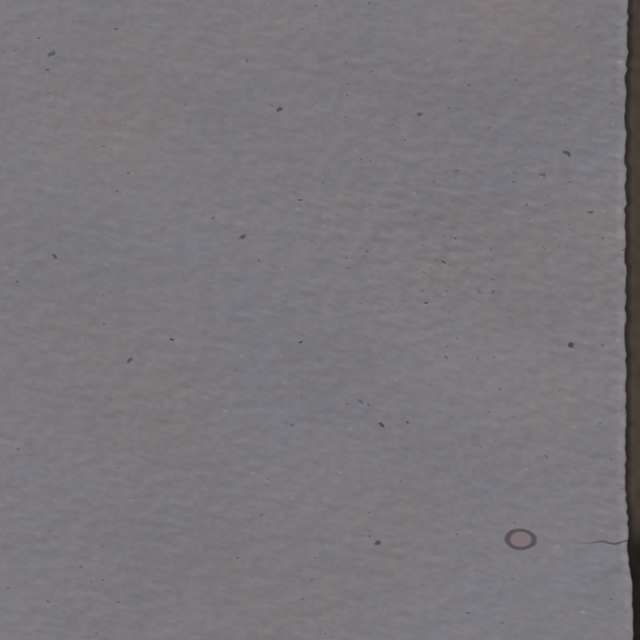
This texture is drawn by a WebGL 1 fragment shader. Its source:

```glsl
precision highp float;

uniform vec2 u_resolution;

const vec3 PLASTER = vec3(0.481, 0.468, 0.486);
const vec3 PIT_COLOR = vec3(0.25, 0.235, 0.25);
const vec3 GAP_LIGHT = vec3(0.275, 0.242, 0.215);
const vec3 GAP_DARK = vec3(0.19, 0.165, 0.15);
const vec3 GAP_BLACK = vec3(0.09, 0.085, 0.075);
const vec3 PEBBLE_COLOR = vec3(0.50, 0.44, 0.455);
const vec3 PEBBLE_RIM = vec3(0.29, 0.25, 0.27);
const vec3 WARM_TINT = vec3(0.012, -0.002, -0.012);

const vec2 PEBBLE_CENTER = vec2(0.815, 0.157);
const vec2 PEBBLE_RADII = vec2(0.024, 0.016);
const vec2 CLUSTER_CENTER = vec2(0.67, 0.63);
const vec2 CLUSTER_SIZE = vec2(0.19, 0.17);
const vec2 GRAIN_SCALE = vec2(48.0, 92.0);
const vec2 LIGHT_STEP = vec2(-0.003, 0.0035);
const float SLANT = 0.22;
const float RELIEF = 0.043;
const float FINE_GRAIN = 0.022;
const float MOTTLE = 0.035;
const float EDGE_X = 0.977;

float hash(vec2 p) {
  vec3 q = fract(vec3(p.xyx) * 0.1031);
  q += dot(q, q.yzx + 33.33);
  return fract((q.x + q.y) * q.z);
}

float noise(vec2 p) {
  vec2 cell = floor(p);
  vec2 f = fract(p);
  f = f * f * (3.0 - 2.0 * f);
  float low = mix(hash(cell), hash(cell + vec2(1.0, 0.0)), f.x);
  float high = mix(hash(cell + vec2(0.0, 1.0)), hash(cell + 1.0), f.x);
  return mix(low, high, f.y);
}

float fbm(vec2 p) {
  float sum = 0.0;
  float weight = 0.5;
  for (int i = 0; i < 4; i++) {
    sum += weight * noise(p);
    p = mat2(1.6, 1.2, -1.2, 1.6) * p + 17.3;
    weight *= 0.5;
  }
  return sum;
}

// Surface height, drawn out along a gentle downward slant
float height(vec2 p) {
  vec2 q = vec2(p.x, p.y + SLANT * p.x) * GRAIN_SCALE + 40.0;
  return 0.65 * noise(q) + 0.35 * noise(q * 1.9 + 31.0);
}

// At most one ragged pit in each cell, kept clear of the cell border
float pits(vec2 p, float cells, float chance, float seed) {
  vec2 q = p * cells;
  vec2 id = floor(q) + seed;
  vec2 center = 0.25 + 0.5 * vec2(hash(id + 3.7), hash(id + 9.1));
  vec2 d = fract(q) - center;
  d += 0.14 * (vec2(noise(q * 5.0), noise(q * 5.0 + 50.0)) - 0.5);
  d.y += (hash(id + 21.0) - 0.5) * d.x;
  float radius = mix(0.09, 0.2, hash(id + 14.3));
  float hole = 1.0 - smoothstep(radius * 0.3, radius, length(d * vec2(0.8, 1.2)));
  return hole * step(hash(id), chance) * mix(0.4, 1.0, hash(id + 5.9));
}

float edgeLine(float y) {
  float drift = 0.010 * (1.0 - smoothstep(0.04, 0.25, y)) + 0.006 * smoothstep(0.82, 1.0, y);
  float ragged = 0.004 * (noise(vec2(y * 48.0, 2.0)) - 0.5) + 0.003 * (noise(vec2(y * 110.0, 7.0)) - 0.5);
  return EDGE_X + drift + ragged;
}

void main() {
  vec2 p = gl_FragCoord.xy / u_resolution;
  float inside = edgeLine(p.y) - p.x;

  vec2 toCluster = (p - CLUSTER_CENTER) / CLUSTER_SIZE;
  float cluster = exp(-dot(toCluster, toCluster));
  float border = smoothstep(0.12, 0.0, inside + 0.0) * 0.0 + 1.0 - smoothstep(0.0, 0.12, inside);
  float roughness = 0.65 + 0.35 * fbm(p * 6.0) + 0.45 * cluster + 0.5 * border;

  // Broad mottling, embossed relief and fine grain
  float relief = height(p - LIGHT_STEP) - height(p + LIGHT_STEP);
  float tone = MOTTLE * (fbm(p * vec2(4.0, 7.0) + 5.0) - 0.47);
  tone += RELIEF * roughness * relief;
  tone += FINE_GRAIN * (noise(p * vec2(150.0, 210.0)) - 0.5);
  vec3 color = PLASTER + tone;
  color += WARM_TINT * 2.0 * (fbm(p * 5.0 + 60.0) - 0.47);
  color += WARM_TINT * 1.4 * (noise(p * 65.0 + 11.0) - 0.5);

  // Faint small pits, and rare deep ones, gathered in the cluster
  float patches = smoothstep(0.45, 0.7, fbm(p * 7.0 + 23.0));
  float small = pits(p, 58.0, 0.025 + 0.06 * patches + 0.16 * cluster + 0.05 * border, 70.0);
  float deep = pits(p, 31.0, 0.010 + 0.025 * patches + 0.06 * cluster, 130.0);
  color = mix(color, PIT_COLOR, max(0.45 * small, 0.85 * deep));
  color += 0.05 * pits(p + vec2(0.004, -0.004), 44.0, 0.04 + 0.08 * cluster + 0.12 * border, 210.0);

  // Embedded pebble with a dark rim
  vec2 stone = (p - PEBBLE_CENTER) / PEBBLE_RADII;
  float stoneShape = length(stone) + 0.25 * (noise(p * 70.0) - 0.5);
  color = mix(color, PEBBLE_COLOR, 0.8 * (1.0 - smoothstep(0.7, 0.95, stoneShape)));
  float rim = 1.0 - smoothstep(0.04, 0.26, abs(stoneShape - 0.92));
  color = mix(color, PEBBLE_RIM, 0.7 * rim);

  // Hairline crack running in from the edge
  float crackY = 0.152 + 0.006 * (noise(vec2(p.x * 50.0, 4.0)) - 0.5);
  float crack = 1.0 - smoothstep(0.0005, 0.003, abs(p.y - crackY));
  color = mix(color, PIT_COLOR, 0.55 * crack * smoothstep(0.89, 0.96, p.x));

  // Pale worn lip, then the shadowed gap beyond the edge
  float lip = smoothstep(0.001, 0.005, inside) * (1.0 - smoothstep(0.006, 0.018, inside));
  color += 0.045 * lip * noise(p * vec2(60.0, 85.0) + 8.0);
  vec3 gap = mix(GAP_DARK, GAP_LIGHT, smoothstep(0.002, 0.012, -inside));
  float murk = 1.0 - smoothstep(0.12, 0.25, p.y + 0.08 * (noise(p * 30.0) - 0.5));
  gap = mix(gap, GAP_BLACK, 0.75 * murk) + 0.03 * (noise(p * 80.0) - 0.5);
  color = mix(gap, color, smoothstep(-0.002, 0.002, inside));

  gl_FragColor = vec4(color, 1.0);
}
```
